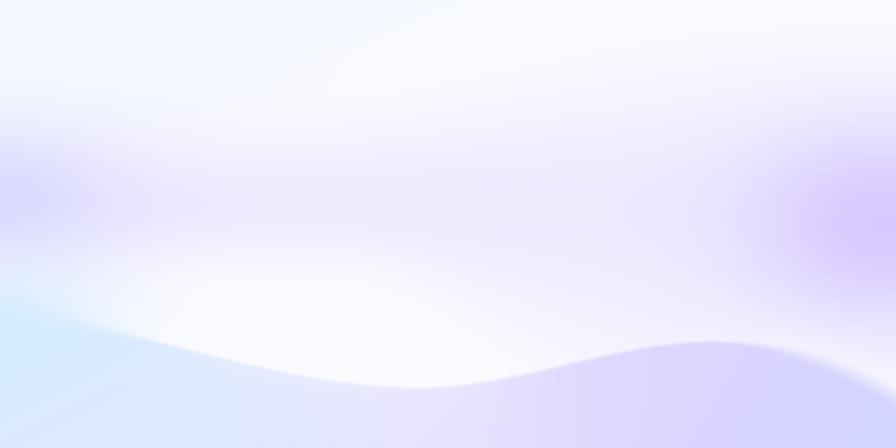
Reproduce this background procedurally as a Shadertoy shader.

```glsl
// Soft pastel backdrop: a lilac haze band, side glows and a smooth wave along the bottom.

#define WHITE      vec3(0.986, 0.986, 1.0)
#define ICE        vec3(0.957, 0.975, 1.0)
#define HAZE       vec3(0.928, 0.918, 0.998)
#define PERIWINKLE vec3(0.855, 0.848, 1.0)
#define SKY        vec3(0.830, 0.920, 1.0)
#define VIOLET     vec3(0.845, 0.785, 1.0)
#define WAVE_BLUE  vec3(0.862, 0.915, 1.0)
#define WAVE_MID   vec3(0.903, 0.890, 1.0)
#define WAVE_LILAC vec3(0.866, 0.838, 1.0)
#define WAVE_END   vec3(0.828, 0.832, 1.0)
#define TROUGH     vec2(0.47, 0.135)
#define CREST      vec2(0.794, 0.237)

// Gaussian falloff; radius is where it drops to 1/e.
float glow(vec2 p, vec2 center, vec2 radius) {
    vec2 d = (p - center) / radius;
    return exp(-dot(d, d));
}

// Height of the wave: a long slope, a rise, then a parabolic fall.
float waveHeight(float x) {
    if (x < TROUGH.x) {
        float t = 1.0 - x / TROUGH.x;
        return TROUGH.y + 0.175 * t * t * (2.3 - 1.3 * t);
    }
    if (x < CREST.x) {
        return mix(TROUGH.y, CREST.y, smoothstep(TROUGH.x, CREST.x, x));
    }
    float t = x - CREST.x;
    return CREST.y - 2.85 * t * t;
}

vec3 skyColor(vec2 p) {
    // Icy upper left corner against white
    float diagonal = p.x - 0.32 - 1.2 * (p.y - 0.78);
    float ice = (1.0 - smoothstep(-0.18, 0.10, diagonal)) * smoothstep(0.45, 0.70, p.y);
    vec3 color = mix(WHITE, ICE, ice);

    // Horizontal haze, spreading toward the right
    float above = mix(0.17, 0.29, smoothstep(0.30, 0.85, p.x));
    float below = 0.12 + 0.05 * (1.0 - smoothstep(0.0, 0.3, p.x))
                + 0.28 * smoothstep(0.36, 0.80, p.x);
    float reach = p.y > 0.54 ? above : below;
    color = mix(color, HAZE, glow(p, vec2(p.x, 0.54), vec2(1.0, reach)));

    // Side glows
    color = mix(color, PERIWINKLE, 0.95 * glow(p, vec2(0.0, 0.56), vec2(0.13, 0.14)));
    color = mix(color, SKY, 0.9 * glow(p, vec2(-0.01, 0.27), vec2(0.13, 0.14)));
    return mix(color, VIOLET, glow(p, vec2(0.985, 0.50), vec2(0.145, 0.21)));
}

vec3 waveColor(vec2 p) {
    vec3 color = mix(SKY, WAVE_BLUE, smoothstep(0.0, 0.30, p.x + 0.25 - p.y));
    color = mix(color, WAVE_MID, smoothstep(0.16, 0.50, p.x));
    color = mix(color, WAVE_LILAC, smoothstep(0.45, 0.78, p.x));
    return mix(color, WAVE_END, smoothstep(0.70, 1.0, p.x - 0.3 * (p.y - 0.1)));
}

void mainImage(out vec4 fragColor, in vec2 fragCoord) {
    vec2 p = fragCoord / iResolution.xy;
    float height = p.y - waveHeight(p.x);

    // Pale rim above the right end of the wave
    float rightEnd = smoothstep(0.75, 1.0, p.x);
    vec3 color = skyColor(p);
    color = mix(color, WHITE, 0.5 * rightEnd * exp(-height * height / 0.003));

    // Light bleeding into the left and middle of the wave
    float bleed = 0.25 * smoothstep(0.1, 0.3, p.x) * (1.0 - smoothstep(0.4, 0.65, p.x));
    vec3 wave = mix(waveColor(p), WHITE, bleed * exp(min(height, 0.0) / 0.05));

    // The wave edge blurs toward both sides
    float softness = 0.006 + 0.045 * (1.0 - smoothstep(0.0, 0.2, p.x))
                   + 0.03 * smoothstep(0.8, 1.0, p.x);
    float inside = 1.0 - smoothstep(-softness, softness, height);
    fragColor = vec4(mix(color, wave, inside), 1.0);
}
```
